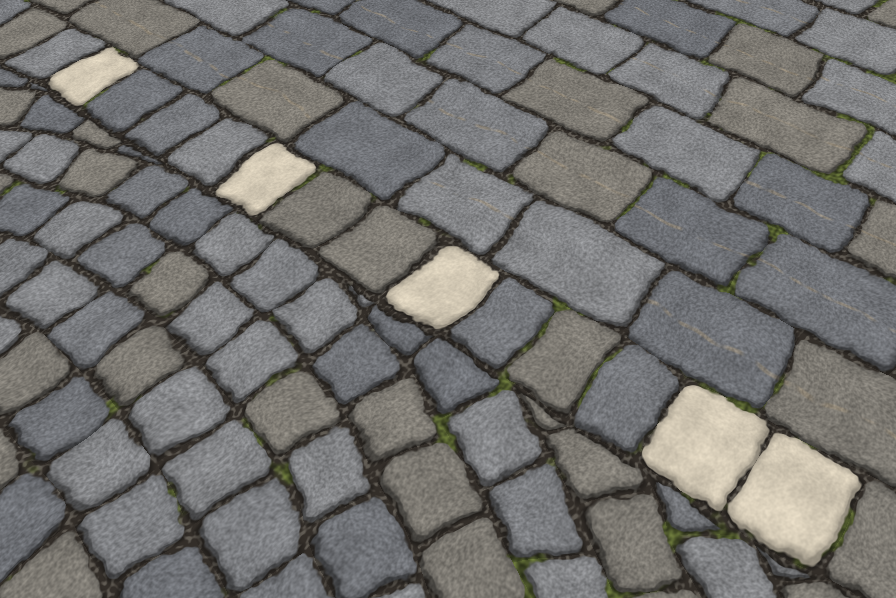
Write a WebGL 1 fragment shader that draws this texture.

```glsl
precision highp float;

uniform vec2 u_resolution;

const vec3 GREY = vec3(0.52, 0.525, 0.535);
const vec3 SLATE = vec3(0.43, 0.44, 0.46);
const vec3 BROWN = vec3(0.50, 0.48, 0.44);
const vec3 PALE = vec3(0.83, 0.79, 0.71);
const vec3 SOIL = vec3(0.20, 0.18, 0.16);
const vec3 GRAVEL = vec3(0.38, 0.36, 0.33);
const vec3 MOSS = vec3(0.32, 0.36, 0.18);

struct Stone {
  vec2 id;
  vec2 local;  // position from the stone's centre
  vec2 size;
  float kind;  // 0 slab, 1 border sett, 2 arc sett
};

vec2 hash2(vec2 p) {
  p = vec2(dot(p, vec2(127.1, 311.7)), dot(p, vec2(269.5, 183.3)));
  return fract(sin(p) * 43758.55);
}

float gradientAt(vec2 cell, vec2 offset) {
  float angle = 6.2832 * hash2(cell).x;
  return dot(vec2(cos(angle), sin(angle)), offset);
}

float gradientNoise(vec2 p) {
  vec2 i = floor(p), f = fract(p);
  vec2 w = f * f * f * (f * (f * 6.0 - 15.0) + 10.0);
  vec2 e = vec2(1.0, 0.0);
  float low = mix(gradientAt(i, f), gradientAt(i + e.xy, f - e.xy), w.x);
  float high = mix(gradientAt(i + e.yx, f - e.yx), gradientAt(i + e.xx, f - e.xx), w.x);
  return 1.4 * mix(low, high, w.y);
}

float fbm(vec2 p) {
  float sum = 0.0, amp = 0.5;
  for (int i = 0; i < 4; i++) {
    sum += amp * gradientNoise(p);
    p = p * 2.03 + 17.3;
    amp *= 0.55;
  }
  return sum;
}

float roundBox(vec2 p, vec2 halfSize, float radius) {
  vec2 q = abs(p) - halfSize + radius;
  return length(max(q, 0.0)) + min(max(q.x, q.y), 0.0) - radius;
}

// Ground plane in course units: x along the slabs, y across the rows
vec2 groundCourses(vec2 p, float depth) {
  vec2 g = vec2(p.x, 1.0) / depth - vec2(0.0207, 0.6632);
  return vec2(dot(g, vec2(5.366, -9.181)), dot(g, vec2(5.392, 14.87)));
}

Stone slabAt(vec2 c) {
  float row = floor(c.y + 0.5);
  float along = c.x + 0.5 * row + 0.07 * sin(c.x * 2.3 + row * 4.1) + 0.5;
  vec2 local = vec2(fract(along) - 0.5, c.y - row);
  vec2 size = vec2(1.6, 1.0);
  return Stone(vec2(floor(along), row), local * size, size, 0.0);
}

Stone borderAt(vec2 c) {
  float x = c.x - 0.424;
  float along = 1.85 * x + 0.35 - 0.35 * exp(-1.5 * x * x) + 0.5;
  vec2 size = vec2(0.86, 0.95);
  vec2 local = vec2((fract(along) - 0.5) * size.x, c.y + 0.975);
  return Stone(vec2(floor(along), -1.0), local, size, 1.0);
}

Stone arcSettAt(vec2 c) {
  float x = c.x + 1.2;
  float arc = (c.y + 0.13 * x * x + 1.76) / 0.7;
  float row = floor(arc + 0.5);
  float across = arc - row;
  float a = x / 0.47;
  float along = a * (1.0 - 0.082 * across) + 0.2 - 0.15 * row;
  float slope = sqrt(1.0 + 0.0067 * a * a);
  vec2 size = vec2(0.75 * slope, 0.7 / slope);
  return Stone(vec2(floor(along), row - 20.0), vec2(fract(along) - 0.5, across) * size, size, 2.0);
}

float stoneDistance(Stone s, vec2 shift) {
  vec2 rnd = hash2(s.id + 7.7);
  float tilt = (rnd.x - 0.5) * 0.1;
  vec2 p = s.local - shift;
  p += tilt * vec2(-p.y, p.x);
  return roundBox(p, 0.5 * s.size - 0.032 - 0.022 * rnd.yx, 0.09);
}

// Pale stones mark every fourth place, with one doubled
float paleMark(Stone s) {
  float k = s.id.x;
  float fourth = 1.0 - step(0.5, mod(k + 3.0 * step(k, -0.5), 4.0));
  float twin = 1.0 - step(0.5, abs(k - 5.0));
  return max(fourth, twin) * (1.0 - step(0.5, abs(s.kind - 1.0)));
}

vec3 stoneColour(Stone s, vec2 m, float pale) {
  vec2 rnd = hash2(s.id + 3.1);
  vec3 col = mix(SLATE, GREY, smoothstep(0.0, 0.75, rnd.x));
  col = mix(col, BROWN, step(0.68, rnd.y) * 0.8);
  // Split line worn along the middle of the slabs
  float wander = 0.05 * gradientNoise(m * 2.5) + 0.12 * (rnd.x - 0.5);
  float seam = 1.0 - smoothstep(0.008, 0.03, abs(s.local.y - wander));
  seam *= step(s.kind, 0.5) * step(0.3, rnd.y) * smoothstep(-0.35, 0.2, gradientNoise(m * 5.0));
  col = mix(col, vec3(0.59, 0.54, 0.46), seam * 0.6);
  col = mix(col, PALE, pale);
  float grain = gradientNoise(m * 27.0) + 0.6 * gradientNoise(m * 46.0);
  return col * (1.0 + 0.16 * fbm(m * 3.0) + mix(0.17, 0.05, pale) * grain);
}

vec3 jointColour(vec2 m, float rightSide) {
  float grit = gradientNoise(m * 22.0);
  vec3 col = mix(SOIL, GRAVEL, smoothstep(-0.1, 0.6, grit + 0.4 * fbm(m * 6.0)));
  float moss = smoothstep(0.2, 0.36, fbm(m * 1.4 + 31.0) + 0.16 * rightSide);
  return mix(col, MOSS * (1.0 + 0.5 * grit), moss);
}

void main() {
  vec2 p = (gl_FragCoord.xy - vec2(0.5 * u_resolution.x, 0.0)) / u_resolution.y;
  float depth = 2.172 - p.y;
  vec2 c = groundCourses(p, depth);
  c += 0.06 * vec2(gradientNoise(c * 1.7), gradientNoise(c * 1.7 + 40.0));
  vec2 m = c * vec2(1.6, 1.0);
  float soft = 1.2 / (u_resolution.y * 0.09 * depth);

  // Choose the paving zone
  Stone s = arcSettAt(c);
  float edge = c.y + 1.5;
  if (c.y > -0.5) { s = slabAt(c); edge = -1.0; }
  else if (c.y > -1.45) { s = borderAt(c); edge = -1.0; }

  // Raised top and the side facing the viewer
  float rough = 0.035 * gradientNoise(m * 5.0) + 0.018 * gradientNoise(m * 15.0);
  float base = max(stoneDistance(s, vec2(0.018, -0.018)), edge) + rough;
  float top = max(stoneDistance(s, vec2(-0.016, 0.016)), edge) + rough;
  float pale = paleMark(s);
  vec3 stone = stoneColour(s, m, pale);
  float worn = smoothstep(0.0, 0.07, -top);

  vec3 col = jointColour(m, smoothstep(-0.1, 0.4, p.x));
  col *= mix(0.65, 1.0, smoothstep(0.0, 0.06, base));
  col = mix(stone * mix(0.55, 0.7, pale), col, smoothstep(-soft, soft, base));
  col = mix(stone * mix(0.84, 1.0, worn), col, smoothstep(-soft, soft, top));
  gl_FragColor = vec4(col, 1.0);
}
```
